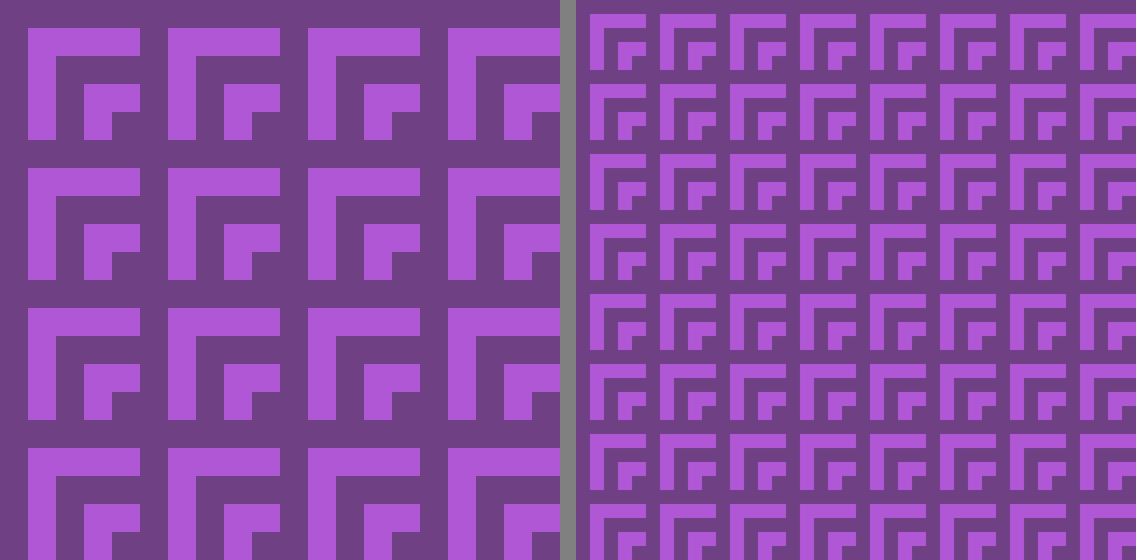
Left, the tile; right, the same tile 2 across and 2 down.
Reproduce this pattern procedurally as a three.js fragment shader.

```glsl
// Grid of nested corner brackets in light purple on a dark purple ground.
#define REPEATS 4.0
#define UNITS 5.0
#define GROUND vec3(0.44, 0.25, 0.52)
#define BRACKET vec3(0.69, 0.34, 0.84)

varying vec2 vUv;

// Signed distance in bar widths, positive inside a bracket; p starts at the cell's top left.
float bracketDistance(vec2 p) {
  float depth = min(p.x, p.y);
  float bars = 0.5 - abs(mod(depth - 0.5, 2.0) - 1.0);
  float armEnds = UNITS - max(p.x, p.y);
  return min(bars, armEnds);
}

void main() {
  // Bar-width coordinates running right and down
  vec2 grid = vec2(vUv.x, 1.0 - vUv.y) * REPEATS * UNITS;

  // Cells split in the middle of the gaps, so every edge is smoothed on both sides
  vec2 cell = mod(grid - 0.5, UNITS) + 0.5;

  // Edge coverage over one screen sample
  float sampleWidth = max(fwidth(vUv.x), fwidth(vUv.y)) * REPEATS * UNITS;
  float coverage = clamp(bracketDistance(cell) / sampleWidth + 0.5, 0.0, 1.0);

  gl_FragColor = vec4(mix(GROUND, BRACKET, coverage), 1.0);
}
```
